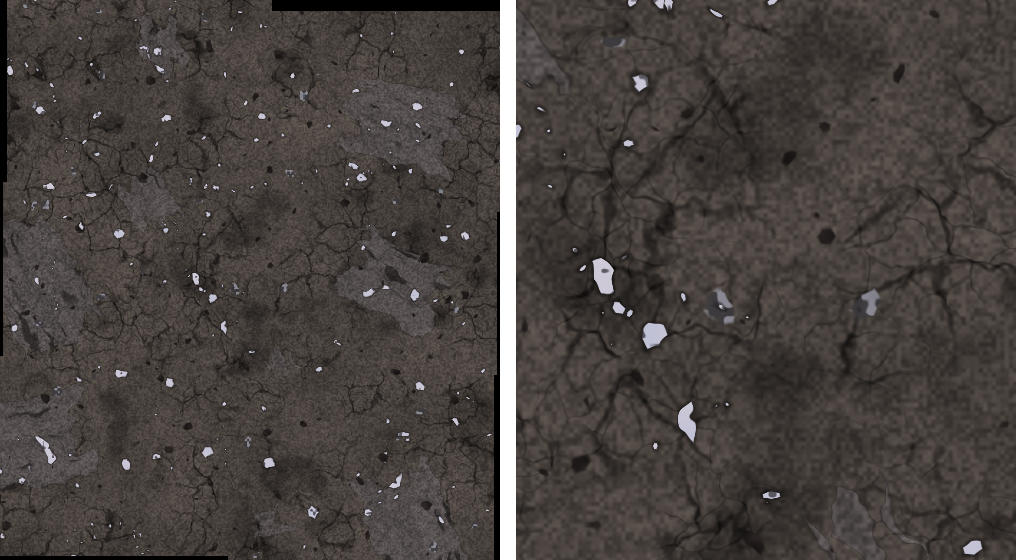
Left, the full canvas; right, a detail of the centre.
Write a Shadertoy shader that draws this texture.

```glsl
vec2 hash2(vec2 p) {
    vec3 q = fract(p.xyx * vec3(.1031, .1030, .0973));
    q += dot(q, q.yzx + 33.33);
    return fract((q.xx + q.yz) * q.zy);
}

float noise(vec2 p) {
    vec2 i = floor(p), f = fract(p);
    f *= f * (3. - 2. * f);
    return mix(mix(hash2(i).x, hash2(i + vec2(1, 0)).x, f.x),
               mix(hash2(i + vec2(0, 1)).x, hash2(i + 1.).x, f.x), f.y);
}

float fbm(vec2 p) {
    float sum = 0., amp = .5;
    for (int i = 0; i < 4; i++) {
        sum += amp * noise(p);
        p = mat2(1.6, 1.2, -1.2, 1.6) * p + 7.3;
        amp *= .5;
    }
    return sum / .9375;
}

vec2 turn(vec2 p, float a) {
    return vec2(cos(a) * p.x + sin(a) * p.y, cos(a) * p.y - sin(a) * p.x);
}

// Gap between the two nearest cell centres: zero on a crack
float crackGap(vec2 p) {
    float near = 9., next = 9.;
    for (int k = 0; k < 9; k++) {
        vec2 cell = floor(p) + vec2(k % 3, k / 3) - 1.;
        float d = length(cell + hash2(cell) - p);
        next = min(next, max(near, d));
        near = min(near, d);
    }
    return next - near;
}

// Signed distance to scattered, stretched six-sided grains
float grains(vec2 p, float cells, float share, float radius, float seed) {
    vec2 q = p * cells;
    float dist = 1.;
    for (int k = 0; k < 9; k++) {
        vec2 cell = floor(q) + vec2(k % 3, k / 3) - 1.;
        vec2 place = hash2(cell + seed), kind = hash2(cell + seed + 57.);
        if (kind.x > share) continue;
        vec2 d = abs(turn(q - cell - place, 6.28 * kind.y));
        d.y *= 1. + place.x;
        float size = radius * mix(.35, 1., kind.x / share);
        dist = min(dist, max(d.x, dot(d, vec2(.5, .87))) - size);
    }
    return dist / cells;
}

// Signed distance to short beaded arcs
float beadedArcs(vec2 p) {
    float dist = 1.;
    for (int i = 1; i < 9; i++) {
        vec2 centre = fract(float(i) * vec2(.5698, .7549) + vec2(.2, .4)) * vec2(.9, 1);
        vec2 h = hash2(vec2(i, 71));
        vec2 q = turn(p - centre, 6.28 * h.y);
        float r = mix(.02, .05, h.x);
        float beyond = max(abs(atan(q.y, q.x)) - .8, 0.);
        dist = min(dist, length(vec2(length(q) - r, beyond * r)));
    }
    return dist - .007 * smoothstep(.35, .8, noise(p * 55.)) + .001;
}

float cover(float d, float blur) {
    return 1. - smoothstep(-blur, blur, d);
}

void mainImage(out vec4 fragColor, in vec2 fragCoord) {
    vec2 uv = fragCoord / iResolution.xy;
    vec2 p = fragCoord / iResolution.y;
    float edge = .8 / iResolution.y;
    vec2 wobble = vec2(fbm(p * 30.), fbm(p * 30. + 40.)) - .5;
    vec2 ragged = p + .006 * (vec2(noise(p * 110.), noise(p * 110. + 60.)) - .5);

    // Brown groundmass
    vec3 col = vec3(.298, .269, .251) * mix(.78, 1.2, fbm(p * 9.));
    col *= 1. - .3 * smoothstep(.56, .8, fbm(p * 14. + 30.));

    // Cleaved grey slabs, larger toward the sides
    float slabs = 0.;
    for (int i = 1; i < 10; i++) {
        vec2 centre = fract(float(i) * vec2(.7549, .5698) + vec2(.03, -.07));
        float size = mix(.045, .13, smoothstep(.1, .38, abs(centre.x - .5)));
        vec2 q = turn(p - centre * vec2(.895, 1), 2. * hash2(vec2(i, 5)).x - 1.4);
        q += .035 * wobble;
        float tatter = .05 * noise(vec2(q.y * 60., i));
        float d = max(abs(q.x) + tatter - size, abs(q.y) - .6 * size);
        float inside = cover(d, .002);
        float streak = smoothstep(.66, .84, noise(vec2(q.x * 13., q.y * 130.) + float(i) * 9.));
        streak *= smoothstep(.35, .6, noise(q * 22. + float(i)));
        vec3 slab = vec3(.335, .311, .313) * mix(.9, 1.1, noise(q * vec2(10, 70)));
        col = mix(col, slab * (1. - .55 * streak), .85 * inside);
        col *= 1. - .35 * cover(abs(d) - .0006, .0016);
        slabs = max(slabs, inside);
    }

    // Crack network, fainter on the slabs
    vec2 bent = p + .035 * wobble;
    float coarse = 1. - smoothstep(.01, .11, crackGap(bent * 20.));
    float fine = 1. - smoothstep(.01, .13, crackGap(bent * 43. + 17.));
    float broken = smoothstep(.3, .65, fbm(p * 17. + 80.));
    col *= 1. - (.42 * coarse + .25 * fine) * broken * (1. - .65 * slabs);

    // Fine speckle
    col *= 1. + .42 * (noise(p * 390.) - .5) + .16 * (noise(p * 170.) - .5);

    // Dark grains
    float dark = min(grains(ragged + .012 * wobble, 15., .36, .14, 11.),
                     grains(ragged, 34., .13, .14, 23.));
    col = mix(col, vec3(.1, .085, .082) * mix(.6, 1.6, noise(p * 150.)), .88 * cover(dark, .0015));

    // Porous blue-grey grains
    float porous = grains(ragged + .01 * wobble, 13., .22, .14, 37.);
    float pores = smoothstep(.5, .72, noise(p * 210.));
    vec3 porousColor = mix(vec3(.23, .225, .24), vec3(.58, .58, .63), pores);
    col = mix(col, porousColor, .85 * cover(porous, .0015));

    // Bright grains, beaded arcs and dust strung along veins
    float vein = 1. - smoothstep(.015, .07, abs(noise(p * 5. + 3.) - .5));
    vein *= smoothstep(.35, .6, noise(p * 6. + 50.));
    float bright = min(grains(ragged, 11., .4, .115, 3.), grains(ragged, 24., .12, .11, 91.));
    bright = min(bright, beadedArcs(ragged));
    bright = min(bright, grains(ragged, 62., .5, .22, 47.) + .005 * (1. - vein));
    col *= mix(.6, 1., smoothstep(0., .004, bright));
    vec3 brightColor = mix(vec3(.74, .75, .83), vec3(.83, .8, .85), noise(p * 40.));
    brightColor *= 1. - .55 * smoothstep(.74, .86, noise(p * 180. + 20.));
    col = mix(col, brightColor, cover(bright, edge));

    // Stepped black margins
    float margin = step(.545, uv.x) * step(.981, uv.y);
    margin = max(margin, step(uv.x, uv.y > .675 ? .013 : .006) * step(.365, uv.y));
    margin = max(margin, step(uv.x, .456) * step(uv.y, .008));
    margin = max(margin, step(uv.y < .33 ? .988 : .994, uv.x) * step(uv.y, .622));
    fragColor = vec4(col * (1. - margin), 1);
}
```
